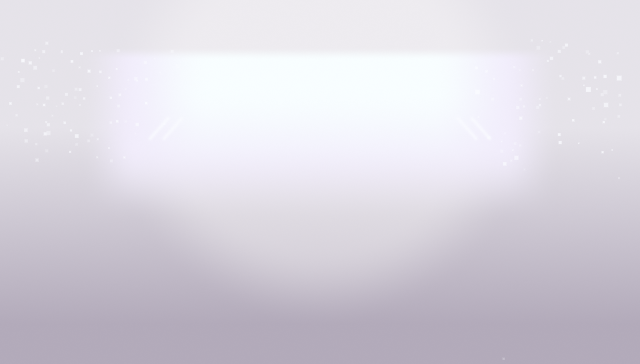
Reproduce this background procedurally as a Shadertoy shader.

```glsl
const vec3 WALL = vec3(0.900, 0.890, 0.915);
const vec3 FLOOR = vec3(0.700, 0.668, 0.730);
const vec3 HALO = vec3(0.995, 0.990, 0.990);
const vec3 LAVENDER = vec3(0.945, 0.927, 0.985);
const vec3 ICE = vec3(0.972, 0.994, 1.000);
const vec3 SPARK = vec3(0.980, 0.985, 1.000);

const float HORIZON = 0.15;        // height where the wall starts to darken
const float FALLOFF = 0.54;        // length of the darkening
const vec2 HALO_CENTER = vec2(0.0, 0.20);
const float HALO_STRENGTH = 0.33;
const float PANEL_TOP = 0.353;
const float PANEL_SIDE = 0.58;
const float CELL = 0.038;          // spacing of the square particles
const int LAYERS = 2;
const int STREAKS = 2;

float hash(vec2 p) {
    vec3 q = fract(vec3(p.xyx) * 0.1031);
    q += dot(q, q.yzx + 33.33);
    return fract((q.x + q.y) * q.z);
}

// 1 below the edge, 0 above it
float fadeOut(float edge, float softness, float x) {
    return 1.0 - smoothstep(edge - softness, edge + softness, x);
}

float segmentDistance(vec2 p, vec2 a, vec2 b) {
    vec2 d = b - a;
    float t = clamp(dot(p - a, d) / dot(d, d), 0.0, 1.0);
    return length(p - a - d * t);
}

// Chance of a particle, high at both sides of the upper half
float particleDensity(vec2 p) {
    float sides = smoothstep(0.28, 0.65, abs(p.x)) * fadeOut(0.82, 0.10, p.x);
    float band = smoothstep(-0.02, 0.16, p.y) * fadeOut(0.39, 0.01, p.y);
    return 0.28 * sides * band;
}

// Jittered squares, one per occupied cell
float squares(vec2 p, float cell, float seed, float pixel) {
    vec2 id = floor(p / cell);
    vec2 key = id + 100.0 + seed;
    vec2 center = (id + 0.5) * cell;
    float present = step(hash(key), particleDensity(center));
    vec2 jitter = vec2(hash(key + 17.3), hash(key + 41.7)) - 0.5;
    float size = cell * mix(0.06, 0.18, hash(key + 73.1));
    vec2 d = abs(p - center - jitter * cell * 0.6);
    float shape = fadeOut(size, pixel, max(d.x, d.y));
    return present * shape * mix(0.25, 0.85, hash(key + 91.9));
}

// Mirrored slanted glints
float streaks(vec2 p) {
    vec2 m = vec2(abs(p.x), p.y);
    float sum = 0.0;
    for (int i = 0; i < STREAKS; i++) {
        vec2 center = vec2(0.404 + 0.038 * float(i), 0.147);
        vec2 reach = vec2(-0.024, 0.027);
        float d = segmentDistance(m, center - reach, center + reach);
        sum += exp(-d * d / 0.00003);
    }
    return min(sum, 1.0);
}

void mainImage(out vec4 fragColor, in vec2 fragCoord) {
    vec2 p = (fragCoord - 0.5 * iResolution.xy) / iResolution.y;
    float pixel = 0.7 / iResolution.y;
    float side = abs(p.x);

    // Backdrop
    vec3 color = mix(WALL, FLOOR, clamp((HORIZON - p.y) / FALLOFF, 0.0, 1.0));

    // Round halo
    float halo = fadeOut(0.49, 0.11, length(p - HALO_CENTER));
    color = mix(color, HALO, HALO_STRENGTH * halo);

    // Glowing panel, crisp above and soft below
    float panel = fadeOut(PANEL_TOP, 0.018, p.y)
                * fadeOut(PANEL_SIDE, 0.08, side)
                * smoothstep(-0.11, 0.11, p.y);
    float core = fadeOut(0.43, 0.13, side) * smoothstep(-0.02, 0.26, p.y);
    color = mix(color, mix(LAVENDER, ICE, core), panel);

    // Particles and glints
    float sparks = 0.0;
    for (int i = 0; i < LAYERS; i++) {
        float k = float(i);
        sparks = max(sparks, squares(p, CELL * (1.0 - 0.35 * k), 53.0 * k, pixel));
    }
    color = mix(color, SPARK, sparks);
    color = mix(color, SPARK, 0.65 * streaks(p));

    // Dither against banding
    color += (hash(fragCoord) - 0.5) / 255.0;
    fragColor = vec4(color, 1.0);
}
```
